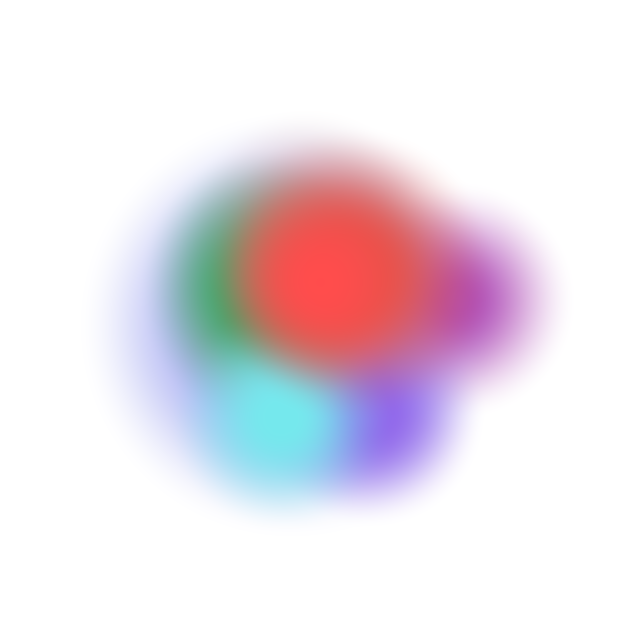
Give the GLSL for this background, as a Shadertoy shader.

```glsl
// Soft elliptical glow: opaque inside 'core', fading to nothing at 'rim'
float glow(vec2 p, vec2 center, vec2 stretch, float core, float rim) {
    float d = length((p - center) / stretch);
    return 1.0 - smoothstep(core, rim, d);
}

// Lays a tinted glow over the colour below it
vec3 layer(vec3 base, vec3 tint, float alpha) {
    return mix(base, tint, alpha);
}

void mainImage(out vec4 fragColor, in vec2 fragCoord) {
    vec2 p = fragCoord / iResolution.x;
    vec2 round1 = vec2(1.0);
    vec2 tall = vec2(1.0, 1.15);

    const vec3 white      = vec3(1.00, 1.00, 1.00);
    const vec3 periwinkle = vec3(0.69, 0.71, 0.95);
    const vec3 violet     = vec3(0.57, 0.41, 0.92);
    const vec3 purple     = vec3(0.69, 0.31, 0.72);
    const vec3 green      = vec3(0.27, 0.65, 0.41);
    const vec3 cyan       = vec3(0.46, 0.91, 0.93);
    const vec3 rose       = vec3(0.80, 0.57, 0.55);
    const vec3 coral      = vec3(0.87, 0.33, 0.29);
    const vec3 red        = vec3(1.00, 0.30, 0.30);

    // Wide halo and the cool right side
    vec3 col = white;
    col = layer(col, periwinkle, glow(p, vec2(0.456, 0.473), round1, 0.143, 0.339));
    col = layer(col, violet, glow(p, vec2(0.579, 0.336), round1, 0.026, 0.182));
    col = layer(col, purple, glow(p, vec2(0.714, 0.512), round1, 0.013, 0.189));

    // Green and cyan on the left
    col = layer(col, green, glow(p, vec2(0.410, 0.531), tall, 0.052, 0.195));
    col = layer(col, cyan, glow(p, vec2(0.440, 0.329), round1, 0.020, 0.182));

    // Dusty upper edge and the warm centre
    col = layer(col, rose, 0.55 * glow(p, vec2(0.482, 0.622), round1, 0.026, 0.195));
    col = layer(col, coral, glow(p, vec2(0.547, 0.553), round1, 0.046, 0.234));
    col = layer(col, red, glow(p, vec2(0.501, 0.540), round1, 0.007, 0.182));

    fragColor = vec4(col, 1.0);
}
```
